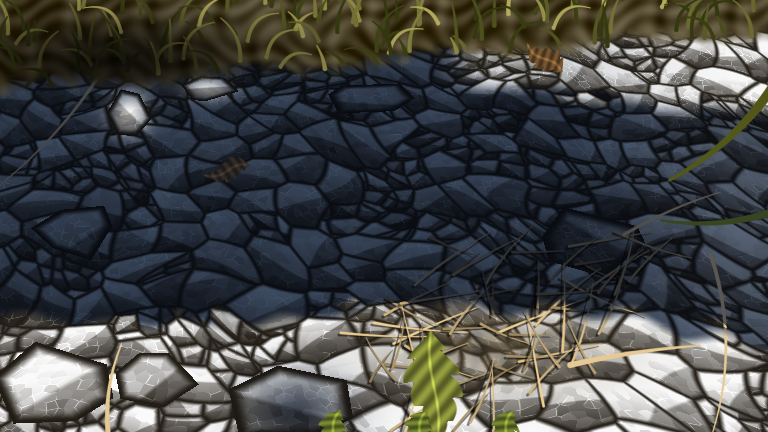
Reproduce this texture procedurally as a WebGL 2 fragment shader.

```glsl
#version 300 es
precision highp float;
// Slate gravel in shade, sunlit below and at the upper right, under a grassy bank.
// Stones are split cellular noise with tilted facets; blades and straws are bent
// tapering strands scattered by hashed loops. Units: canvas height = 1.
uniform vec2 u_resolution;
out vec4 fragColor;
vec2 p;
vec3 col;
vec4 stone; // xy: offset from centre, z: edge distance, w: random id

vec2 hash2(vec2 c) {
  return fract(sin(c * mat2(127.1, 311.7, 269.5, 183.3)) * 43758.5);
}

vec4 cells(vec2 q) {
  vec2 base = floor(q), nearest, owner;
  float best = 9., edge = 9.;
  for (int k = 0; k < 9; k++) {
    vec2 c = base + vec2(k % 3 - 1, k / 3 - 1), d = c + .08 + .84 * hash2(c) - q;
    if (dot(d, d) < best) { best = dot(d, d); nearest = d; owner = c; }
  }
  for (int k = 0; k < 25; k++) {
    vec2 c = base + vec2(k % 5 - 2, k / 5 - 2), d = c + .08 + .84 * hash2(c) - q, gap = d - nearest;
    if (dot(gap, gap) > 1e-4) edge = min(edge, dot(.5 * (nearest + d), normalize(gap)));
  }
  return vec4(-nearest, edge, hash2(owner + 7.).x);
}

// Lays one large angular stone over the gravel
void boulder(float x, float y, float w, float h, float id) {
  vec2 q = (p - vec2(x, y)) / vec2(w, h);
  float edge = 9.;
  for (float k = 0.; k < 6.; k++) {
    vec2 r = hash2(vec2(k, id * 91.));
    float a = k * 1.047 + .7 * r.x;
    edge = min(edge, .75 + .25 * r.y - dot(q, vec2(cos(a), sin(a))));
  }
  if (edge > -.06) stone = vec4(q * .4, edge * .4, id);
}

// Paints a bent strand that tapers from a to b
void strand(vec2 a, vec2 b, float bend, float width, vec3 tint) {
  vec2 d = b - a;
  float h = clamp(dot(p - a, d) / dot(d, d), 0., 1.), px = .8 / u_resolution.y;
  vec2 c = a + d * h + vec2(-d.y, d.x) * bend * 4. * h * (1. - h);
  float w = width * (1. - .7 * h);
  col = mix(tint, col, smoothstep(w - px, w + px, length(p - c)));
}

// Paints a toothed leaf with a pale rib
void leaf(vec2 a, vec2 b, float width, vec3 tint) {
  vec2 d = b - a;
  float h = dot(p - a, d) / dot(d, d), px = 1. / u_resolution.y;
  float side = dot(p - a, vec2(-d.y, d.x)) / length(d) + .008 * sin(h * 6.);
  float saw = fract(h * 5. + .15 * sign(side));
  float w = width * sin(3.14 * pow(clamp(h, 0., 1.), 1.25)) * (1. - .4 * saw * saw);
  tint *= 1.15 + .2 * sin(h * 37. + side * 130.) - .4 * smoothstep(0., .006, abs(side));
  if (h > 0. && h < 1.) col = mix(tint, col, smoothstep(w - px, w + px, abs(side)));
}

float spot(float x, float y, float w, float h) {
  vec2 d = (p - vec2(x, y)) / vec2(w, h);
  return exp(-dot(d, d));
}

void main() {
  p = gl_FragCoord.xy / u_resolution * vec2(1.7778, 1);
  float ripple = sin(p.x * 43. + 3. * sin(p.y * 29.)) * sin(p.y * 61. + 2. * sin(p.x * 37.));

  // Gravel: smaller towards the top, some stones broken into chips
  vec2 q = vec2((p.x - .9) * (7.5 + 5. * p.y), p.y * (10. + 4.5 * p.y));
  q += .22 * vec2(sin(q.y * 1.7 + q.x) + q.y, sin(q.x * 1.3 - q.y * .6));
  stone = cells(q);
  if (stone.w < .42) {
    vec4 chip = cells(q * 1.8 + 5.);
    stone = vec4(chip.xy, min(stone.z, chip.z / 1.8), chip.w);
  }
  boulder(.13, .1, .135, .085, .85);
  boulder(.35, .125, .085, .065, .4);
  boulder(.68, .06, .14, .085, .5);
  boulder(1.365, .44, .12, .068, .3);
  boulder(.175, .465, .085, .055, .7);
  boulder(.85, .77, .1, .036, .75);
  boulder(.3, .735, .045, .052, .96);
  boulder(.48, .795, .06, .028, .9);

  // Sunlight: lower band, upper right strip and two flecks
  float jag = p.y + .05 * stone.w - .025;
  float rim = .265 + .04 * spot(1.05, p.y, .3, 1.) - .05 * smoothstep(1.4, 1.78, p.x) + .012 * sin(p.x * 31.);
  float low = smoothstep(.018, -.018, jag - rim) * (1. - .8 * spot(.69, .05, .12, .09));
  float high = smoothstep(1., 1.12, p.x) * smoothstep(.89, .94, jag + .1 * p.x);
  float fleck = spot(.3, .735, .045, .045) + .8 * spot(.48, .795, .055, .025);
  float sun = min(max(low, .85 * high) + fleck + .14 * smoothstep(1.3, 1.75, p.x), 1.);

  // Facets, veins and dark gaps
  vec2 tilt = normalize(vec2(cos(stone.w * 40.), .9));
  float facet = smoothstep(-.03, .03, dot(stone.xy, tilt) + .3 * fract(stone.w * 17.) - .12);
  vec4 grain = cells(q * 4.5 + stone.w * 30.);
  float vein = (1. - smoothstep(0., .09, grain.z)) * smoothstep(-.1, .6, ripple);
  float tone = .05 + .32 * stone.w + .28 * facet + .3 * stone.y + .2 * vein + .14 * grain.w;
  tone = clamp(tone, .03, 1.) * smoothstep(-.01, .1, stone.z);
  vec3 shaded = mix(vec3(.035, .045, .065), vec3(.25, .31, .4), tone);
  col = mix(shaded, mix(vec3(.13, .11, .08), vec3(.98), min(tone * 1.35, 1.)), sun);

  // Straw litter, thickest right of the middle
  vec3 dry = mix(vec3(.2), vec3(.82, .71, .5), sun);
  col = mix(col, dry * (.4 + .2 * ripple), .55 * spot(1.15, .19, .24, .09));
  for (float i = 0.; i < 60.; i++) {
    vec2 h = hash2(vec2(i, 3)), k = hash2(vec2(i, 8));
    vec2 c = vec2(.76 + .55 * h.x + .25 * h.y, .04 + .42 * h.y);
    float a = i < 42. ? 1.5 * k.x - .55 : 1.2 + k.x;
    vec2 reach = (.035 + .075 * k.y) * vec2(cos(a), sin(a));
    strand(c - reach - .005, c + reach - .005, .0, .003, col * .5);
    strand(c - reach, c + reach, .1 * k.x - .05, .0032, dry * (.65 + .5 * k.y));
  }

  // Single twigs and the green stems at the right
  dry += .08;
  strand(vec2(.23, .826), vec2(0, .572), .04, .004, dry);
  strand(vec2(1.32, .155), vec2(1.62, .2), .02, .007, dry);
  strand(vec2(1.645, .41), vec2(1.65, 0), .08, .005, dry);
  strand(vec2(.25, 0), vec2(.28, .2), .06, .006, dry);
  strand(vec2(1.445, .457), vec2(1.667, .555), .03, .004, dry);
  strand(vec2(1.79, .8), vec2(1.55, .583), .06, .012, vec3(.32, .34, .1));
  strand(vec2(1.79, .51), vec2(1.53, .49), .06, .009, vec3(.22, .27, .13));

  // Grassy bank: soil, then blades from back to front
  float bank = p.y - .79 - .075 * p.x - .012 * sin(p.x * 14.);
  float glow = 1. - .78 * spot(.28, .86, .34, .1);
  vec3 soil = vec3(.28, .24, .14) + .14 * ripple;
  col = mix(col, soil * glow, smoothstep(-.02, .025, bank + .012 * ripple));
  for (float i = 0.; i < 170. && p.y > .72; i++) {
    vec2 h = hash2(vec2(i, 21)), k = hash2(vec2(i, 34));
    vec2 root = vec2(1.86 * h.x - .04, .98 + .14 * h.x - i / 850.);
    vec2 tip = root + vec2(.17 * k.x - .085, .025 + .09 * k.y);
    vec3 blade = mix(vec3(.2, .22, .06), vec3(.74, .7, .38), h.y * h.y);
    strand(root, tip, .5 * k.x - .25, .0055, blade * glow);
  }

  // Dry leaves, then the fresh lobed ones
  leaf(vec2(.47, .595), vec2(.58, .615), .026, vec3(.21, .18, .16));
  leaf(vec2(1.22, .9), vec2(1.3, .83), .032, vec3(.5, .36, .2));
  leaf(vec2(1.01, -.04), vec2(1, .235), .068, vec3(.62, .66, .26));
  for (float x = .75; x < 1.2; x += .2) leaf(vec2(x, -.06), vec2(x + .04, .05), .035, vec3(.5, .57, .2));
  fragColor = vec4(col, 1);
}
```
